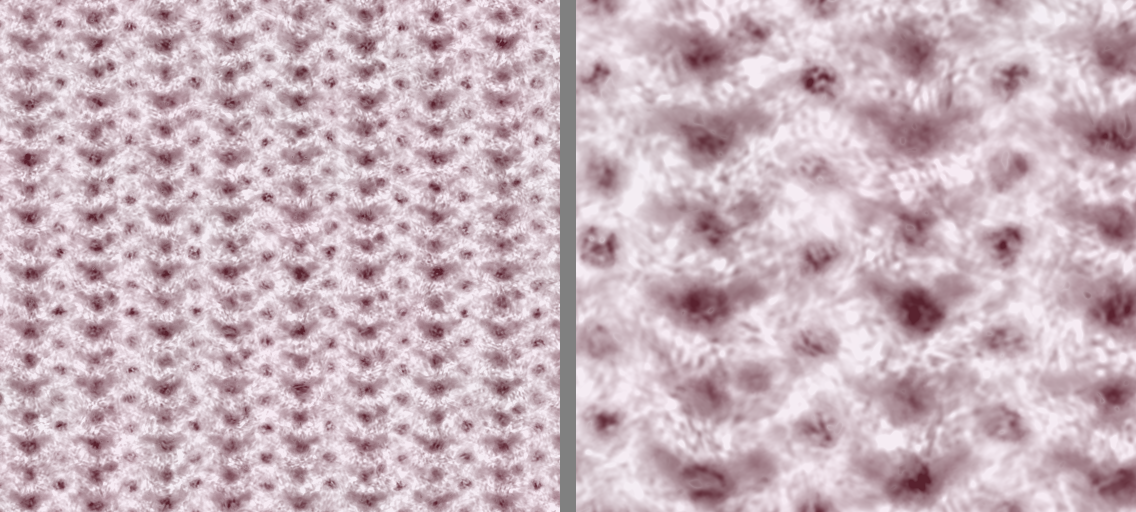
Left, the full canvas; right, a detail of the centre.
Reproduce this texture procedurally as a Shadertoy shader.

```glsl
// Brushed ribbed knit in pale mauve: wide stitch columns alternate with narrow
// columns of small holes. Soft wrapped spots form the holes of each repeat;
// leaning noise makes the fluffy tufts and stretched noise the stray hairs.

const vec2  REPEATS      = vec2(4.136, 8.93);  // repeats across and down
const vec3  SHADOW       = vec3(0.40, 0.22, 0.26);
const vec3  WOOL         = vec3(0.90, 0.85, 0.88);
const vec3  BLUSH        = vec3(0.02, -0.02, -0.002);
const float BASE_TONE    = 0.905;
const float RIB_TONE     = 0.085;  // narrow columns are paler than wide ones
const float COURSE_TONE  = 0.07;   // pale bands between stitches
const float TUFT_TONE    = 0.46;
const float HAIR_TONE    = 1.45;
const float HOLE_DEPTH   = 0.78;
const float HOLE_BREAKUP = 4.5;    // hairs crossing the holes
const float STITCH_LEAN  = 0.9;    // rise of the stitch legs to both sides
const float WIDE_X       = 0.22;   // first wide column, in repeats
const float NARROW_X     = 0.44;   // first narrow column, in repeats
const float TAU          = 6.2831853;

float hash(vec2 p) {
    vec3 q = fract(p.xyx * 0.1031);
    q += dot(q, q.yzx + 33.33);
    return fract((q.x + q.y) * q.z);
}

float noise(vec2 p) {
    vec2 i = floor(p), f = fract(p);
    f = f * f * (3.0 - 2.0 * f);
    return mix(mix(hash(i), hash(i + vec2(1, 0)), f.x),
               mix(hash(i + vec2(0, 1)), hash(i + vec2(1, 1)), f.x), f.y);
}

float fbm(vec2 p) {
    float sum = 0.0, amp = 0.5;
    for (int i = 0; i < 4; i++) {
        sum += amp * noise(p);
        p = mat2(1.6, 1.2, -1.2, 1.6) * p + 7.3;
        amp *= 0.5;
    }
    return sum / 0.9375;
}

// Fine hairs: stretched noise averaged over several directions
float hairs(vec2 p) {
    p += 0.012 * vec2(noise(p * 26.0), noise(p * 26.0 + 41.0));
    float sum = 0.0;
    for (int i = 0; i < 4; i++) {
        float a = 0.35 + 0.78 * float(i);
        vec2 q = mat2(cos(a), -sin(a), sin(a), cos(a)) * p;
        sum += noise(q * vec2(85.0, 270.0) + 60.0 * float(i) + 300.0);
    }
    return sum * 0.25;
}

// Soft spot wrapped into every repeat, with its own offset and strength
float spot(vec2 cell, vec2 centre, vec2 radius) {
    vec2 q = cell - centre + 0.5;
    vec2 id = floor(q);
    vec2 seed = id + centre * 37.0 + 11.0;
    vec2 d = q - id - 0.5;
    d += (vec2(hash(seed), hash(seed + 5.7)) - 0.5) * vec2(0.012, 0.03);
    d /= radius;
    float r2 = dot(d, d);
    return exp(-r2 * (0.6 + 0.4 * r2)) * mix(0.85, 1.12, hash(seed + 9.1));
}

// All dark gaps of one repeat: two wide and two narrow columns
float holes(vec2 cell) {
    float dark = 0.0;
    for (int i = 0; i < 2; i++) {
        float side = float(i);
        vec2 wide = vec2(WIDE_X + 0.485 * side, 0.0);
        vec2 narrow = vec2(NARROW_X + 0.53 * side, 0.0);
        // Main gap, its raised wings and the gap of the other course
        dark += 0.85 * spot(cell, wide + vec2(0.0, 0.78), vec2(0.075, 0.14));
        for (float s = -1.0; s < 2.0; s += 2.0)
            dark += 0.42 * spot(cell, wide + vec2(0.11 * s, 0.66), vec2(0.05, 0.09));
        dark += 0.75 * spot(cell, wide + vec2(0.0, 0.29), vec2(0.055, 0.13));
        dark += (0.25 + 0.45 * side) * spot(cell, wide + vec2(0.115, 0.17), vec2(0.04, 0.09));
        dark += 0.25 * spot(cell, wide + vec2(-0.11, 0.20), vec2(0.06, 0.08));
        // Small firm hole and softer hole above it
        dark += 0.80 * spot(cell, narrow + vec2(0.0, 0.43 + 0.03 * side), vec2(0.052, 0.10));
        dark += 0.66 * spot(cell, narrow + vec2(0.0, 0.97), vec2(0.056, 0.11));
    }
    return dark;
}

void mainImage(out vec4 fragColor, in vec2 fragCoord) {
    vec2 uv = fragCoord / iResolution.xy;
    vec2 p = fragCoord / iResolution.y;
    vec2 cell = vec2(uv.x, 1.0 - uv.y) * REPEATS;

    // Fuzzy outlines
    vec2 wobble = vec2(fbm(p * 70.0), fbm(p * 70.0 + 80.0)) - 0.5;
    vec2 fuzzy = cell + wobble * vec2(0.06, 0.13);

    // Ribs and V-shaped courses
    float fromWide = 0.5 * abs(fract((fuzzy.x - WIDE_X) * 2.0 + 0.5) - 0.5);
    float rib = -cos(2.0 * TAU * (fuzzy.x - WIDE_X));
    vec2 leaned = vec2(cell.x, cell.y + STITCH_LEAN * fromWide);
    float course = -cos(2.0 * TAU * (fuzzy.y + STITCH_LEAN * fromWide - 0.78));

    float tuft = fbm(leaned * vec2(13.0, 8.0) + 20.0) - 0.5;
    float hair = hairs(p) - 0.5;
    float depth = holes(fuzzy) * HOLE_DEPTH * max(0.1, 1.0 + HOLE_BREAKUP * hair);

    float tone = BASE_TONE + RIB_TONE * rib + COURSE_TONE * course * (0.5 - 0.5 * rib);
    tone += TUFT_TONE * tuft + HAIR_TONE * hair * (0.75 - 0.25 * rib) - depth;
    tone = clamp(tone, -0.12, 1.12);

    vec3 color = mix(SHADOW, WOOL, tone);
    color += BLUSH * (fbm(p * 9.0 + 3.0) - 0.45 + 0.4 * min(depth, 1.0));
    fragColor = vec4(clamp(color, 0.0, 1.0), 1.0);
}
```
